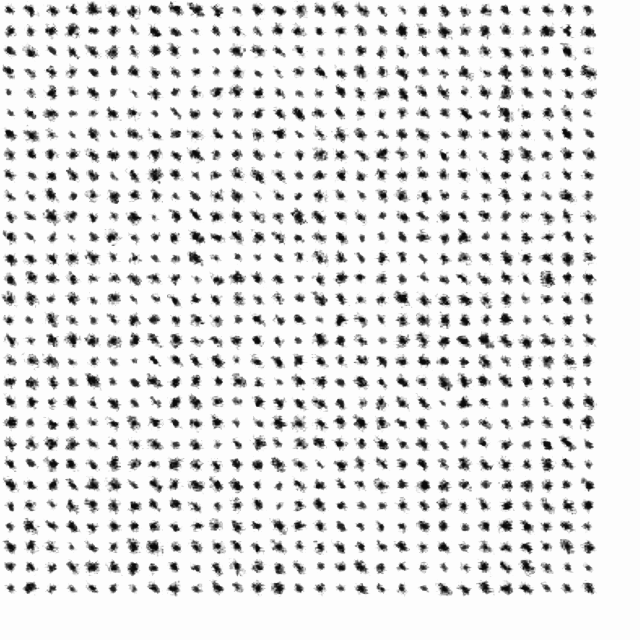
Reproduce this pattern procedurally as a WebGL 1 fragment shader.

```glsl
precision highp float;
// A 29 by 29 grid of ragged, soft ink spots on white, leaving a margin at the right and bottom.

uniform vec2 u_resolution;

const float DIVISIONS = 31.0;
const float SPOTS = 29.0;
const vec3 PAPER = vec3(0.994);
const vec3 INK = vec3(0.04);

float hash(vec2 p) {
    return fract(sin(dot(p, vec2(127.1, 311.7))) * 43758.5453);
}

float valueNoise(vec2 p) {
    vec2 i = floor(p);
    vec2 f = fract(p);
    f = f * f * (3.0 - 2.0 * f);
    float low = mix(hash(i), hash(i + vec2(1.0, 0.0)), f.x);
    float high = mix(hash(i + vec2(0.0, 1.0)), hash(i + vec2(1.0, 1.0)), f.x);
    return mix(low, high, f.y);
}

// Distance stretched along the falling diagonal (y points down).
float diagonalDistance(vec2 p, float stretch) {
    vec2 q = vec2(p.x + p.y, p.x - p.y) * 0.7071;
    return length(q * vec2(1.0 / stretch, stretch));
}

// Ink coverage of one spot; p is measured from the cell centre.
float spotInk(vec2 p, vec2 cell, vec2 grid) {
    // Each spot has its own place, size, lean and strength.
    vec2 jitter = vec2(hash(cell + 3.7), hash(cell + 8.3)) - 0.5;
    float size = 0.5 * (hash(cell + 15.1) + hash(cell + 29.6));
    float scale = mix(0.64, 1.34, size);
    float stretch = mix(0.98, 1.36, hash(cell + 41.9));
    float strength = mix(0.8, 1.0, smoothstep(0.1, 0.5, size));

    // Coarse lumps and fine bristles roughen the outline.
    float d = diagonalDistance(p - 0.08 * jitter, stretch) / scale;
    float lumps = valueNoise(grid * 5.3 + 17.0) - 0.5;
    float bristles = valueNoise(grid * 12.7 + 61.0) - 0.5;
    d += (0.22 * lumps + 0.15 * bristles) * min(d * 6.0, 1.0);

    float ink = strength * (1.0 - smoothstep(0.03, 0.33, d));
    float border = max(abs(p.x), abs(p.y));
    return ink * (1.0 - smoothstep(0.4, 0.5, border));
}

void main() {
    // Grid coordinates run right and down from the upper left corner.
    vec2 uv = gl_FragCoord.xy / u_resolution;
    vec2 grid = vec2(uv.x, 1.0 - uv.y) * DIVISIONS;
    vec2 cell = floor(grid);

    float inside = step(max(cell.x, cell.y), SPOTS - 0.5);
    float ink = inside * spotInk(fract(grid) - 0.5, cell, grid);
    gl_FragColor = vec4(mix(PAPER, INK, ink), 1.0);
}
```
